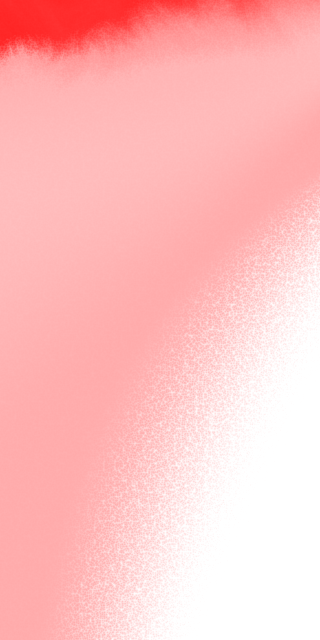
Give the GLSL for this background, as a WebGL 2 fragment shader.

```glsl
#version 300 es
precision highp float;
// A soft pink wash with a ragged red bleed along the top left and a
// grainy fade to white at the lower right. Curved gradients set the tones,
// layered sines fray the bleed and cellular noise makes the paper grain.
uniform vec2 u_resolution;
out vec4 fragColor;

const float DEEP_RED = 0.17;
const float MID_RED = 0.57;
const float LIGHT_PINK = 0.745;
const float ROSE_PINK = 0.675;

vec2 hash2(vec2 p) {
  vec3 q = fract(p.xyx * vec3(0.1031, 0.1030, 0.0973));
  q += dot(q, q.yzx + 33.33);
  return fract((q.xx + q.yz) * q.zy);
}

// Distance to the nearest scattered point, centred near zero
float cellular(vec2 p) {
  vec2 cell = floor(p);
  float nearest = 2.0;
  for (int y = -1; y <= 1; y++) {
    for (int x = -1; x <= 1; x++) {
      vec2 id = cell + vec2(x, y);
      nearest = min(nearest, distance(p, id + hash2(id)));
    }
  }
  return nearest - 0.45;
}

// Warped layers of sines, about -1 to 1
float layeredSines(vec2 p) {
  const mat2 turn = mat2(0.8, 0.6, -0.6, 0.8);
  float sum = 0.0;
  float weight = 0.5;
  for (int i = 0; i < 6; i++) {
    p += 0.6 * sin(p.yx * 1.3 + float(i));
    sum += weight * sin(p.x) * cos(p.y);
    p = turn * p * 1.9 + 1.7;
    weight *= 0.62;
  }
  return sum;
}

float paperGrain(vec2 p) {
  return 0.65 * cellular(p * 145.0) + 0.35 * cellular(p * 62.0 + 9.0);
}

// Coverage of a wash that hangs from the top down to a soft edge
float hangingWash(float depth, float edge, float softness) {
  return 1.0 - smoothstep(edge - softness, edge + softness, depth);
}

// Progress from the pink side (0) to bare paper (1) between two curves
float paperFade(vec2 p) {
  float depth = max(p.y, 0.3);
  float pinkSide = exp(-1.6 * (depth - 0.51));
  float whiteSide = exp(-0.6 * (depth - 1.04));
  return (p.x - pinkSide) / (whiteSide - pinkSide);
}

// Diagonal pink band, lighter toward the upper left
float pinkBand(vec2 p) {
  float lightEdge = mix(0.55, 0.22, p.x);
  float roseEdge = 1.5 - 1.1 * p.x;
  return mix(LIGHT_PINK, ROSE_PINK, smoothstep(lightEdge, roseEdge, p.y));
}

void main() {
  // x runs 0 to 1 rightward, y runs 0 to 2 downward
  vec2 uv = gl_FragCoord.xy / u_resolution;
  vec2 p = vec2(uv.x, 2.0 * (1.0 - uv.y));
  float grain = paperGrain(p);
  float fray = layeredSines(p * vec2(11.0, 9.0) + 2.0);

  // Pink ground with a faint halo below the bleed
  float tone = pinkBand(p);
  float halo = exp(-p.y * p.y * 9.0) * mix(0.09, 0.02, p.x);
  tone -= halo;

  // Red bleed: a pale outer wash, then the deep core
  float outerEdge = 0.21 - 0.14 * p.x * p.x + 0.045 * fray;
  float outer = hangingWash(p.y + 0.04 * grain, outerEdge, 0.07);
  tone = mix(tone, MID_RED + 0.04 * fray * p.x, outer * mix(1.0, 0.65, p.x));
  float coreEdge = 0.185 - 0.25 * p.x + 0.05 * fray;
  float core = hangingWash(p.y + 0.03 * grain, coreEdge, 0.035 + 0.09 * p.x);
  tone = mix(tone, DEEP_RED + 0.03 * fray, core);

  // Grainy fade to white
  float fade = paperFade(p);
  float speckle = 0.55 * grain * smoothstep(0.0, 0.35, fade);
  tone = mix(tone, 1.0, smoothstep(0.0, 1.0, fade + speckle));

  tone += 0.025 * grain * (1.0 - smoothstep(0.5, 1.0, fade));
  fragColor = vec4(1.0, vec2(clamp(tone, 0.0, 1.0)), 1.0);
}
```
